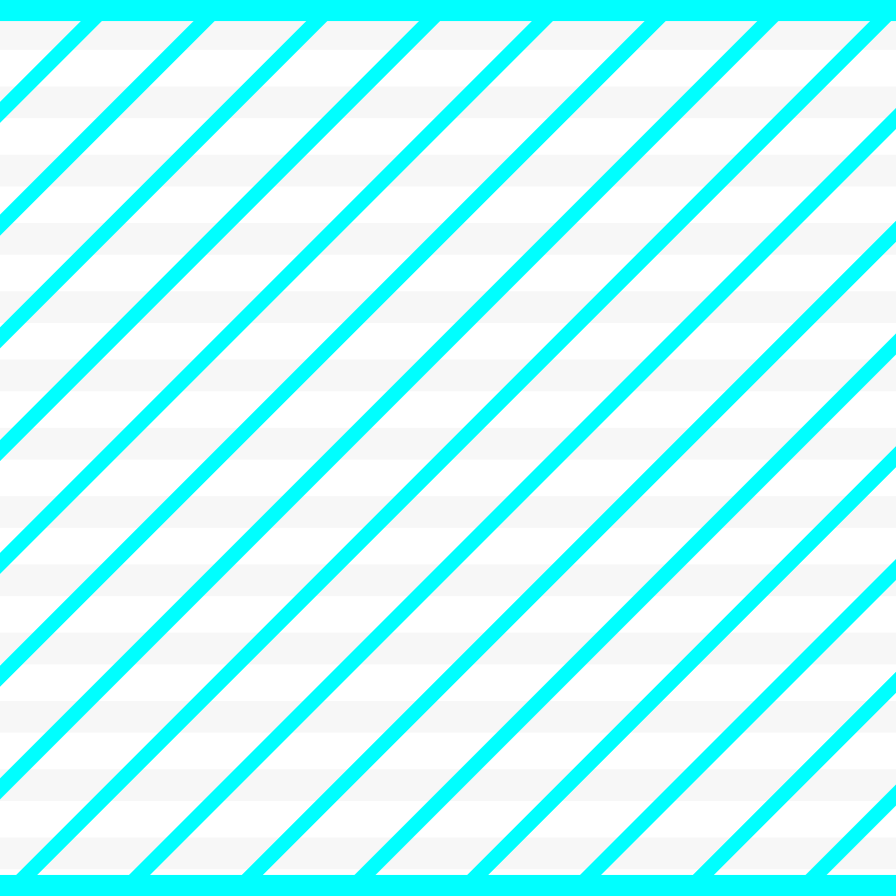
Write a WebGL 2 fragment shader that draws this pattern.

```glsl
#version 300 es
precision highp float;
// Cyan diagonal lines over pale horizontal bands, with cyan bars at top and bottom.

uniform vec2 u_resolution;
out vec4 fragColor;

const vec3 WHITE = vec3(1.0);
const vec3 PALE_GREY = vec3(0.968);
const vec3 CYAN = vec3(0.0, 1.0, 1.0);

// Lengths are fractions of the canvas; heights are measured down from the top.
const float BAR_HEIGHT = 0.0235;
const float BAND_PERIOD = 0.0762;
const float BAND_HEIGHT = 0.0354;
const float BAND_CENTER = 0.0380;
const float LINE_PERIOD = 0.12585;
const float LINE_WIDTH = 0.0235;   // measured horizontally
const float LINE_CENTER = 0.1254;  // where the first line meets the left edge

// Signed distance to the nearest of a row of evenly spaced stripes.
float stripeDistance(float position, float center, float period, float width) {
    float offset = (fract((position - center) / period + 0.5) - 0.5) * period;
    return abs(offset) - 0.5 * width;
}

// Antialiased coverage of a shape from its signed distance.
float coverage(float signedDistance, float pixel) {
    return clamp(0.5 - signedDistance / pixel, 0.0, 1.0);
}

void main() {
    vec2 uv = gl_FragCoord.xy / u_resolution;
    float pixel = 1.0 / min(u_resolution.x, u_resolution.y);
    float depth = 1.0 - uv.y;

    // Horizontal background bands
    float band = stripeDistance(depth, BAND_CENTER, BAND_PERIOD, BAND_HEIGHT);
    vec3 color = mix(WHITE, PALE_GREY, coverage(band, pixel));

    // Rising 45 degree lines, with distance taken perpendicular to them
    float line = stripeDistance(uv.x + depth, LINE_CENTER, LINE_PERIOD, LINE_WIDTH);
    color = mix(color, CYAN, coverage(line * inversesqrt(2.0), pixel));

    // Solid bars along the top and bottom edges
    float bar = min(uv.y, depth) - BAR_HEIGHT;
    color = mix(color, CYAN, coverage(bar, pixel));

    fragColor = vec4(color, 1.0);
}
```
